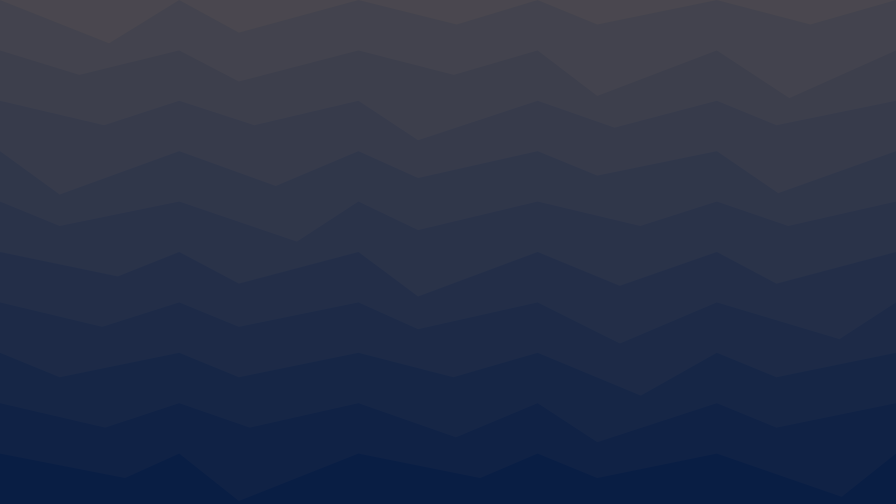
Give the GLSL for this background, as a WebGL 2 fragment shader.

```glsl
#version 300 es
precision highp float;
// Stacked zigzag ridges fading from warm grey at the top to deep navy below.
// Peaks sit on a regular grid; a hash places one valley between each pair.
// Counting the ridges lying above a point gives its flat step in the fade.

uniform vec2 u_resolution;
out vec4 fragColor;

const int ROWS = 10;
const float COLUMNS = 5.0;
const vec2 VALLEY_MIN = vec2(0.333, 0.485);  // across the cell, down the row
const vec2 VALLEY_MAX = vec2(0.72, 0.95);
const vec3 TOP_COLOR = vec3(0.290, 0.280, 0.308);
const vec3 BOTTOM_COLOR = vec3(0.036, 0.117, 0.268);

vec2 hash2(vec2 cell) {
    vec3 p = fract(cell.xyx * vec3(0.1031, 0.1030, 0.0973));
    p += dot(p, p.yzx + 33.33);
    return fract((p.xx + p.yz) * p.zy);
}

// Depth of a ridge line below its peaks, in row heights.
float ridgeDepth(float x, float row) {
    vec2 random = hash2(vec2(floor(x), row) + 1.0);
    vec2 valley = max(VALLEY_MIN, VALLEY_MAX * random);
    float across = fract(x);
    return valley.y * min(across / valley.x, (1.0 - across) / (1.0 - valley.x));
}

void main() {
    vec2 uv = gl_FragCoord.xy / u_resolution;
    float x = uv.x * COLUMNS;
    float y = (1.0 - uv.y) * float(ROWS);
    float pixel = float(ROWS) / u_resolution.y;

    // Each ridge above this point moves it one step down the fade.
    float level = 0.0;
    for (int i = 0; i < ROWS; i++) {
        float row = float(i);
        float below = y - row - ridgeDepth(x, row);
        level += clamp(below / pixel + 0.5, 0.0, 1.0);
    }

    vec3 color = mix(TOP_COLOR, BOTTOM_COLOR, level / float(ROWS));
    fragColor = vec4(color, 1.0);
}
```
